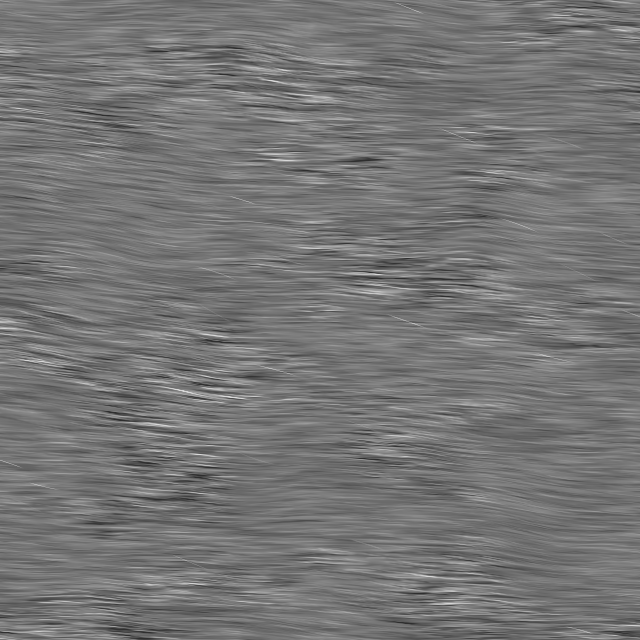
Write a three.js fragment shader that draws this texture.

```glsl
// Draws grey animal fur: fine combed strands with contrasting tufts and loose hairs.
varying vec2 vUv;

float hash(vec2 p) {
  vec3 q = fract(p.xyx * vec3(0.1031, 0.1030, 0.0973));
  q += dot(q, q.yzx + 33.33);
  return fract((q.x + q.y) * q.z);
}

float noise(vec2 p) {
  vec2 cell = floor(p);
  vec2 f = fract(p);
  f = f * f * (3.0 - 2.0 * f);
  float low = mix(hash(cell), hash(cell + vec2(1.0, 0.0)), f.x);
  float high = mix(hash(cell + vec2(0.0, 1.0)), hash(cell + 1.0), f.x);
  return mix(low, high, f.y);
}

// One row of values along x, shifted at random so that strand ends stagger
float strandRow(float x, float row) {
  x += 40.0 * hash(vec2(row, 7.0));
  float cell = floor(x);
  float f = smoothstep(0.0, 1.0, fract(x));
  return mix(hash(vec2(cell, row)), hash(vec2(cell + 1.0, row)), f);
}

float strands(vec2 p, vec2 frequency) {
  p *= frequency;
  float row = floor(p.y);
  float f = smoothstep(0.0, 1.0, fract(p.y));
  return mix(strandRow(p.x, row), strandRow(p.x, row + 1.0), f) - 0.5;
}

// Tapered, curved hairs, one per cell; returns signed brightness
float hairs(vec2 p, vec2 size, float slope, float spread, float share, float seed) {
  float light = 0.0;
  float baseRow = floor(p.y / size.y);
  for (int i = -1; i <= 1; i++) {
    float row = baseRow + float(i);
    float x = p.x / size.x + 20.0 * hash(vec2(row, seed));
    vec2 id = vec2(floor(x), row + seed * 31.0);
    float along = fract(x) * 2.0 - 1.0;
    float reach = mix(0.6, 1.0, hash(id + 11.0));
    float tilt = slope + spread * (hash(id + 23.0) - 0.5);
    float bend = 0.12 * (hash(id + 37.0) - 0.5);
    float middle = (row + hash(id + 51.0)) * size.y;
    float curve = middle + 0.5 * size.x * (tilt * along + bend * along * along);
    float width = mix(0.0012, 0.0017, hash(id + 67.0));
    float body = 1.0 - smoothstep(0.0003, width, abs(p.y - curve));
    float taper = 1.0 - smoothstep(0.5, 1.0, abs(along) / reach);
    float tone = mix(-0.8, 1.0, hash(id + 83.0));
    light += body * taper * tone * step(hash(id + 97.0), share);
  }
  return light;
}

void main() {
  // Combing direction: nearly level, with gentle waves
  vec2 p = vUv + vec2(2.0, 3.0);
  vec2 flow = p;
  flow.y += 0.04 * p.x + 0.035 * noise(p * vec2(3.0, 5.0));
  flow.y += 0.011 * noise(p * vec2(8.0, 13.0) + 9.0);

  // Tufts where the coat opens and the contrast rises
  float tuft = 0.6 * noise(flow * vec2(4.5, 9.0) + 5.0);
  tuft += 0.4 * noise(flow * vec2(12.0, 28.0) + 17.0);
  tuft = smoothstep(0.42, 0.8, tuft);

  // Dense undercoat
  float coat = 0.15 * strands(flow, vec2(13.0, 120.0));
  coat += 0.28 * strands(flow + 0.37, vec2(17.0, 230.0));
  coat += 0.52 * strands(flow + 0.71, vec2(22.0, 420.0));
  float grey = 0.448 + coat * mix(0.24, 0.5, tuft);
  grey += 0.05 * (noise(flow * vec2(6.0, 19.0) + 29.0) - 0.5);

  // Overlapping guard hairs, strongest within the tufts
  float guard = 0.0;
  for (int i = 0; i < 8; i++) {
    float seed = float(i) + 1.0;
    vec2 size = vec2(0.05 + 0.008 * seed, 0.0065);
    guard += hairs(flow + 0.13 * seed, size, -0.03, 0.14, 0.8, seed);
  }
  grey += guard * mix(0.055, 0.19, tuft);

  // Sparse loose hairs falling across the grain
  float loose = hairs(flow, vec2(0.075, 0.026), -0.3, 0.35, 0.10, 9.0);
  grey += 0.2 * max(loose, 0.0);

  gl_FragColor = vec4(vec3(clamp(grey, 0.18, 0.85)), 1.0);
}
```
